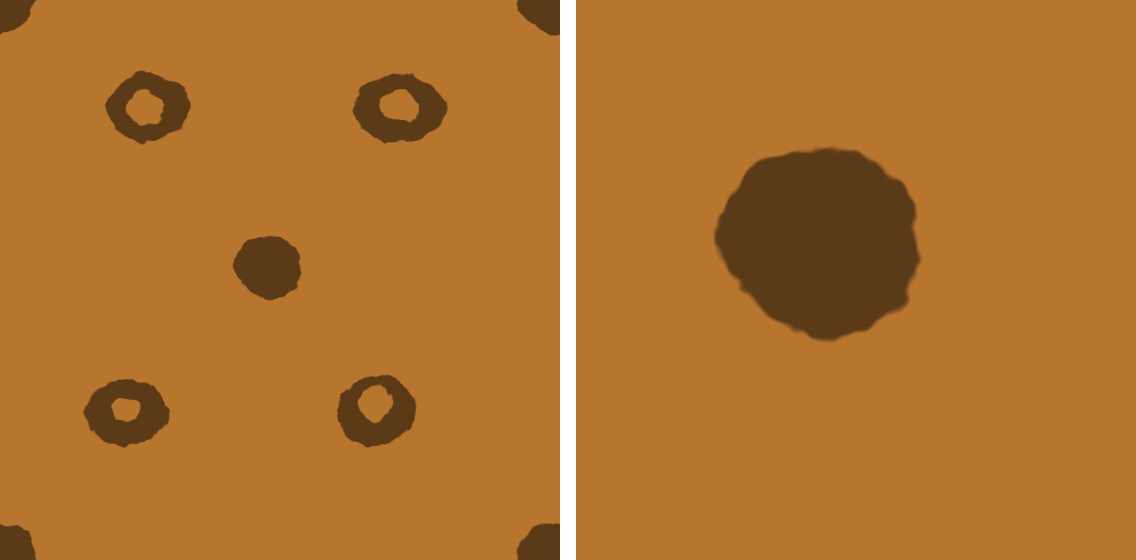
Left, the full canvas; right, a detail of the centre.
A WebGL 1 fragment shader for this pattern:

```glsl
precision highp float;

uniform vec2 u_resolution;

float hash(vec2 p) {
  vec3 q = fract(p.xyx * vec3(0.1031, 0.1030, 0.0973));
  q += dot(q, q.yzx + 33.33);
  return fract((q.x + q.y) * q.z);
}

// Value noise in -1..1 that wraps after "period" cells
float wrappedNoise(vec2 uv, float period, float seed) {
  vec2 p = uv * period;
  vec2 cell = floor(p);
  vec2 f = fract(p);
  f = f * f * (3.0 - 2.0 * f);
  vec2 a = mod(cell, period) + seed;
  vec2 b = mod(cell + 1.0, period) + seed;
  float low = mix(hash(a), hash(vec2(b.x, a.y)), f.x);
  float high = mix(hash(vec2(a.x, b.y)), hash(b), f.x);
  return 2.0 * mix(low, high, f.y) - 1.0;
}

vec2 warp(vec2 uv, float period, float seed) {
  return vec2(wrappedNoise(uv, period, seed), wrappedNoise(uv, period, seed + 211.0));
}

// Shortest offset on the repeating tile
vec2 wrapOffset(vec2 d) {
  return d - floor(d + 0.5);
}

float ellipse(vec2 p, vec2 radii) {
  return (length(p / radii) - 1.0) * min(radii.x, radii.y);
}

void main() {
  vec2 uv = gl_FragCoord.xy / u_resolution;

  // Ragged outline: broad wobble, small bumps and fine bristle
  vec2 p = uv + 0.007 * warp(uv, 20.0, 3.0)
              + 0.0035 * warp(uv, 64.0, 17.0)
              + 0.0015 * warp(uv, 160.0, 41.0);

  // Solid spots at the centre and at the shared corner
  float shape = ellipse(wrapOffset(p - vec2(0.481, 0.522)), vec2(0.060, 0.054));
  shape = min(shape, ellipse(wrapOffset(p - vec2(-0.008, 0.004)), vec2(0.070, 0.064)));

  // Two by two rings with uneven, off-centre holes
  for (int j = 0; j < 2; j++) {
    for (int i = 0; i < 2; i++) {
      float x = float(i);
      float y = float(j);
      vec2 centre = vec2(0.224 + 0.446 * x + 0.043 * y, 0.267 + 0.543 * y);
      vec2 d = wrapOffset(p - centre);
      float outer = ellipse(d, vec2(0.072 + 0.009 * x * y, 0.060));
      vec2 holeShift = vec2(0.005 * x - 0.005, 0.012 * x - 0.004 * y - 0.004 * x * y);
      vec2 holeSize = vec2(0.026 + 0.003 * x + 0.005 * y,
                           0.024 + 0.009 * x + 0.006 * y - 0.010 * x * y);
      float hole = ellipse(d - holeShift, holeSize);
      shape = min(shape, max(outer, -hole));
    }
  }

  // Slightly feathered paint edge
  float feather = max(0.0018, 0.8 / min(u_resolution.x, u_resolution.y));
  float paint = 1.0 - smoothstep(-feather, feather, shape);
  vec3 color = mix(vec3(0.722, 0.459, 0.178), vec3(0.357, 0.227, 0.090), paint);
  gl_FragColor = vec4(color, 1.0);
}
```
